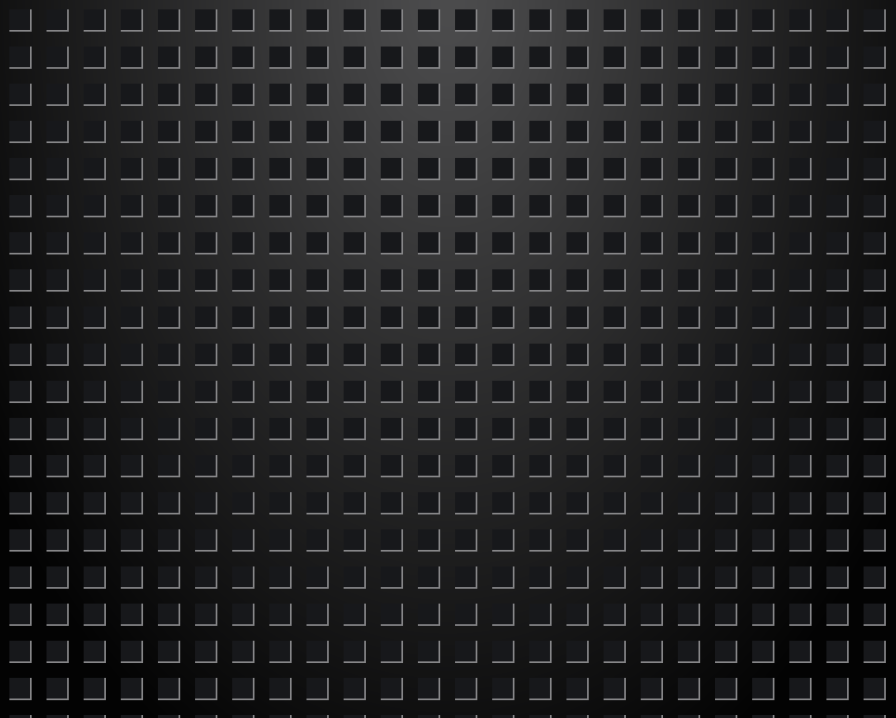
Give the GLSL for this pattern, as a WebGL 1 fragment shader.

```glsl
precision highp float;

uniform vec2 u_resolution;

// Lengths are fractions of the canvas width; hole and rim are fractions of the pitch
#define PITCH 0.04145
#define FIRST_CENTER 0.0229
#define HOLE_SIZE 0.60
#define RIM_WIDTH 0.045
#define HOLE_COLOR vec3(0.092, 0.095, 0.106)
#define RIM_COLOR vec3(0.52, 0.52, 0.53)
#define GLOW_PEAK 0.312
#define GLOW_FALLOFF 0.315
#define GLOW_SQUEEZE 1.55

// Antialiased coverage of the box spanning lo to hi
float boxCoverage(vec2 p, vec2 lo, vec2 hi, float pixel) {
  vec2 inside = min(p - lo, hi - p);
  vec2 cover = clamp(inside / pixel + 0.5, 0.0, 1.0);
  return cover.x * cover.y;
}

// Metal lit from the middle of the top edge, fading to black
vec3 plateColor(vec2 p) {
  vec2 fromLight = vec2((p.x - 0.5) * GLOW_SQUEEZE, p.y);
  float dist = sqrt(dot(fromLight, fromLight) + 0.0025);
  float level = max(GLOW_PEAK - GLOW_FALLOFF * dist, 0.012);
  return level * vec3(0.995, 0.995, 1.01);
}

void main() {
  // Canvas position with y running down from the top edge
  vec2 p = vec2(gl_FragCoord.x, u_resolution.y - gl_FragCoord.y) / u_resolution.x;

  // Square grid, each cell centred on its hole
  vec2 cell = fract((p - FIRST_CENTER) / PITCH + 0.5) - 0.5;
  float pixel = 1.0 / (u_resolution.x * PITCH);

  // The rim shows along the right and bottom sides of the hole
  vec2 corner = vec2(HOLE_SIZE * 0.5);
  float rim = boxCoverage(cell, -corner, corner, pixel);
  float hole = boxCoverage(cell, -corner, corner - RIM_WIDTH, pixel);

  // Blend by coverage so that the rim never bleeds along the other sides
  vec3 color = plateColor(p) * (1.0 - rim)
             + RIM_COLOR * (rim - hole)
             + HOLE_COLOR * hole;
  gl_FragColor = vec4(color, 1.0);
}
```
